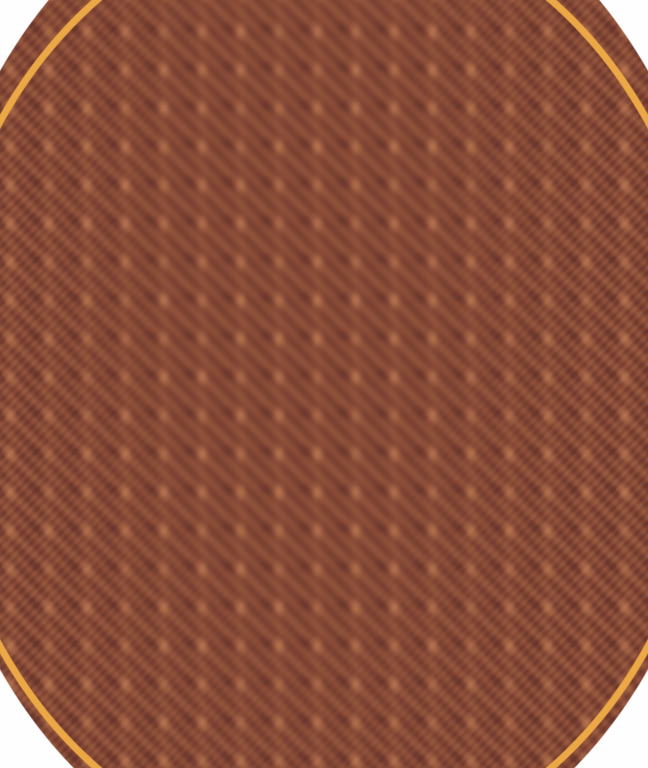
Reproduce this pattern procedurally as a Shadertoy shader.

```glsl
#define CELLS_DOWN 20.0
#define SPOT_CENTER vec2(-0.17, 0.18)
#define CLOTH_CENTER vec2(0.0, 0.018)
#define CLOTH_RADII vec2(0.521, 0.664)
#define RING_RADII vec2(0.507, 0.6155)
#define RING_WIDTH 0.0092
#define DARK_BROWN vec3(0.42, 0.215, 0.175)
#define MID_BROWN vec3(0.53, 0.29, 0.21)
#define LIGHT_BROWN vec3(0.61, 0.37, 0.26)
#define SPOT_TAN vec3(0.73, 0.47, 0.32)
#define GOLD vec3(0.92, 0.66, 0.27)

const float TAU = 6.2831853;

float hash(vec2 cell) {
    vec3 q = fract(vec3(cell.xyx) * 0.1031);
    q += dot(q, q.yzx + 33.33);
    return fract((q.x + q.y) * q.z);
}

// First-order distance to an ellipse, negative inside
float ellipseDistance(vec2 p, vec2 radii) {
    float k = length(p / radii);
    return k * (k - 1.0) / max(length(p / (radii * radii)), 1e-4);
}

// Soft blob around the origin
float blob(vec2 p, vec2 size) {
    p /= size;
    return exp(-dot(p, p));
}

vec3 weave(vec2 p) {
    vec2 grid = p * CELLS_DOWN - SPOT_CENTER;
    vec2 cell = floor(grid + 0.5);
    vec2 local = grid - cell;
    float variation = hash(cell) - 0.5;

    // Descending twill: two ribs per repeat, one of them stronger
    float diagonal = grid.x + grid.y;
    float tone = 0.42 * cos(2.0 * TAU * diagonal) + 0.12 * cos(TAU * diagonal);

    // Fine threads emerge toward the sides, while the upper middle stays soft
    float side = smoothstep(0.12, 0.44, length((p - vec2(-0.03, 0.16)) * vec2(1.0, 0.4)));
    float threads = cos(4.0 * TAU * (grid.x - grid.y));
    tone *= mix(0.8, 1.15, side);
    tone += 0.32 * side * threads;

    // Pale column and the shadow left of each spot
    tone += 0.22 * exp(-pow(local.x / 0.16, 2.0));
    vec2 shadowPos = local - vec2(-0.32, 0.08);
    shadowPos -= floor(shadowPos + 0.5);
    tone -= 0.5 * blob(shadowPos, vec2(0.2, 0.17));
    tone -= 0.08;

    vec3 color = mix(MID_BROWN, DARK_BROWN, clamp(-tone, 0.0, 1.0));
    color = mix(color, LIGHT_BROWN, clamp(tone, 0.0, 1.0));
    float spot = blob(local, vec2(0.13, 0.19));
    color = mix(color, SPOT_TAN, spot * (0.6 + 0.25 * variation));
    return color * (1.0 + 0.03 * variation * spot);
}

void mainImage(out vec4 fragColor, in vec2 fragCoord) {
    vec2 p = (fragCoord - 0.5 * iResolution.xy) / iResolution.y;
    float edge = 1.0 / iResolution.y;

    vec3 color = weave(p);

    // Gold ring
    float ring = abs(ellipseDistance(p, RING_RADII)) - 0.5 * RING_WIDTH;
    color = mix(color, GOLD, 1.0 - smoothstep(-edge, edge, ring));

    // White surround
    float cloth = ellipseDistance(p - CLOTH_CENTER, CLOTH_RADII);
    color = mix(color, vec3(0.995), smoothstep(-edge, edge, cloth));

    fragColor = vec4(color, 1.0);
}
```
